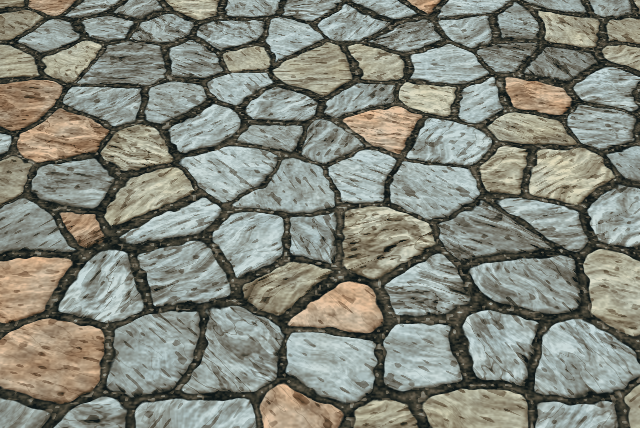
This texture is drawn by a Shadertoy shader. Its source:

```glsl
const vec2  STONE_DENSITY = vec2(4.4, 12.5);
const float TILT = 0.42;             // how fast the ground recedes
const float JITTER = 0.78;
const float SIZE_SPREAD = 0.22;
const float CORNER_ROUNDING = 0.07;
const float GAP_MIN = 0.035;
const float GAP_MAX = 0.085;
const float RELIEF = 1.1;
const float RUST_SHARE = 0.08;
const float TAN_SHARE = 0.3;
const vec2  LIGHT_STEP = vec2(-0.025, 0.045);
const vec3  RUST = vec3(1.12, 0.90, 0.76);
const vec3  TAN  = vec3(1.06, 1.00, 0.91);
const vec3  BLUE = vec3(0.96, 1.00, 1.04);
const int   TONES = 7;
const vec3  PALETTE[TONES] = vec3[TONES](
    vec3(0.06, 0.09, 0.09), vec3(0.22, 0.22, 0.18), vec3(0.37, 0.34, 0.28),
    vec3(0.49, 0.48, 0.43), vec3(0.60, 0.62, 0.58), vec3(0.69, 0.73, 0.70),
    vec3(0.82, 0.85, 0.82));

float hash(vec2 p) { return fract(sin(dot(p, vec2(127.1, 311.7))) * 43758.5453); }

float noise(vec2 p) {
    vec2 i = floor(p), f = fract(p);
    f = f * f * (3.0 - 2.0 * f);
    return mix(mix(hash(i), hash(i + vec2(1, 0)), f.x),
               mix(hash(i + vec2(0, 1)), hash(i + vec2(1, 1)), f.x), f.y);
}

float fbm(vec2 p) {
    float sum = 0.0, amp = 0.533;
    for (int i = 0; i < 4; i++) {
        sum += amp * noise(p);
        p = mat2(1.6, 1.2, -1.2, 1.6) * p + 7.3;
        amp *= 0.5;
    }
    return sum;
}

float luma(vec3 c) { return dot(c, vec3(0.3, 0.59, 0.11)); }

// Colour for a brightness, following the palette from dark to light
vec3 toneColour(float tone) {
    vec3 c = PALETTE[0];
    for (int i = 1; i < TONES; i++) {
        float lo = luma(PALETTE[i - 1]), hi = luma(PALETTE[i]);
        c = mix(c, PALETTE[i], clamp((tone - lo) / (hi - lo), 0.0, 1.0));
    }
    return c;
}

// Weighted Voronoi cells in staggered rows
vec2 seed(vec2 c) {
    vec2 h = vec2(hash(c), hash(c + 41.7));
    return c + 0.5 + JITTER * (h - 0.5) + vec2(0.5 * mod(c.y, 2.0), 0.0);
}
float weight(vec2 c) { return SIZE_SPREAD * hash(c + 13.1); }

struct Stone { vec2 id; vec2 normal; float edge; };

Stone findStone(vec2 p) {
    Stone s = Stone(vec2(0), vec2(0, 1), 1.0);
    vec2 base = floor(p), toSeed = vec2(0);
    float nearest = 1e5, sharpest = 1e5;
    for (int k = 0; k < 25; k++) {
        vec2 c = base + vec2(k % 5 - 2, k / 5 - 2);
        vec2 r = seed(c) - p;
        float d = dot(r, r) - weight(c);
        if (d < nearest) { nearest = d; s.id = c; toSeed = r; }
    }
    for (int k = 0; k < 25; k++) {
        vec2 c = base + vec2(k % 5 - 2, k / 5 - 2);
        if (distance(c, s.id) < 0.5) continue;
        vec2 r = seed(c) - p, across = r - toSeed;
        float d = 0.5 * (dot(r, r) - weight(c) - nearest) / max(length(across), 0.01);
        if (d < sharpest) { sharpest = d; s.normal = normalize(across); }
        float h = max(CORNER_ROUNDING - abs(s.edge - d), 0.0) / CORNER_ROUNDING;
        s.edge = min(s.edge, d) - 0.25 * h * h * CORNER_ROUNDING;
    }
    return s;
}

// Layered slate height, stretched along the bedding
float slate(vec2 q) {
    vec2 bent = q + 0.25 * noise(q * 2.5);
    return fbm(bent * vec2(3.0, 7.5));
}

float stoneTone(vec2 p, Stone s, float inside) {
    float angle = (hash(s.id + 5.3) - 0.5) * 2.4;
    mat2 turn = mat2(cos(angle), -sin(angle), sin(angle), cos(angle));
    vec2 q = turn * p + 19.0 * hash(s.id + 2.9);
    float rough = hash(s.id + 8.8);
    float height = slate(q);
    float lit = height - slate(q + turn * LIGHT_STEP);
    float tone = mix(0.57, 0.77, pow(hash(s.id + 3.7), 0.6));
    tone += 0.2 * (fbm(q * 1.8 + 4.0) - 0.5) + 0.12 * (noise(p * 34.0) - 0.5);
    tone += RELIEF * mix(0.5, 1.0, rough) * clamp(lit, -0.25, 0.15);
    // worn brown patches, pits and cracks
    tone -= 0.24 * mix(0.25, 1.0, rough) * smoothstep(0.53, 0.61, height);
    tone -= 0.22 * smoothstep(0.74, 0.84, noise(q * vec2(8.0, 19.0) + 3.0));
    float crack = abs(fbm(q * vec2(1.2, 3.5) + 31.0) - 0.5);
    tone -= 0.2 * rough * (1.0 - smoothstep(0.004, 0.016, crack));
    // pale upper rim, shaded lower side
    float facing = dot(s.normal, normalize(LIGHT_STEP));
    float rim = 1.0 - smoothstep(0.0, 0.07, inside);
    return tone + rim * (facing > 0.0 ? 0.06 * facing : 0.32 * facing);
}

float soilTone(vec2 p, float openness) {
    float tone = 0.02 + 0.38 * fbm(p * 9.0);
    tone += 0.22 * smoothstep(0.68, 0.82, noise(p * 21.0)) + 0.16 * (noise(p * 38.0) - 0.5);
    return tone * mix(0.55, 1.15, openness);
}

void mainImage(out vec4 fragColor, in vec2 fragCoord) {
    vec2 uv = fragCoord / iResolution.y;
    float aspect = iResolution.x / iResolution.y;
    float depth = 1.0 / (1.0 - TILT * uv.y);
    vec2 ground = STONE_DENSITY * vec2((uv.x - 0.5 * aspect) * depth, depth);
    float pixel = STONE_DENSITY.x * depth / iResolution.y;

    // wavy, chipped outlines
    vec2 warped = ground + 0.22 * (vec2(noise(ground * 1.4), noise(ground * 1.4 + 50.0)) - 0.5);
    warped += 0.05 * (vec2(noise(ground * 8.0), noise(ground * 8.0 + 20.0)) - 0.5);
    Stone s = findStone(warped);
    float gap = mix(GAP_MIN, GAP_MAX, hash(s.id + 6.1)) + 0.06 * (fbm(ground * 6.0) - 0.5);
    float inside = s.edge - gap;
    float cover = smoothstep(-pixel, pixel, inside);

    // darker towards the corners, most at the upper left
    vec2 fromCentre = vec2(uv.x / aspect, uv.y) - vec2(0.56, 0.44);
    float shade = 1.04 - 0.3 * dot(fromCentre, fromCentre);

    float kind = hash(s.id + 9.4);
    vec3 tint = kind < RUST_SHARE ? RUST : kind < TAN_SHARE ? TAN : BLUE;
    tint = mix(vec3(1), tint, 0.4 + 0.9 * fbm(ground * 3.0));
    vec3 stone = toneColour(shade * stoneTone(ground, s, inside)) * tint;
    float openness = 1.0 - smoothstep(0.0, max(gap, 0.02), s.edge);
    vec3 soil = toneColour(shade * soilTone(ground, openness));
    fragColor = vec4(mix(soil, stone, cover), 1.0);
}
```
